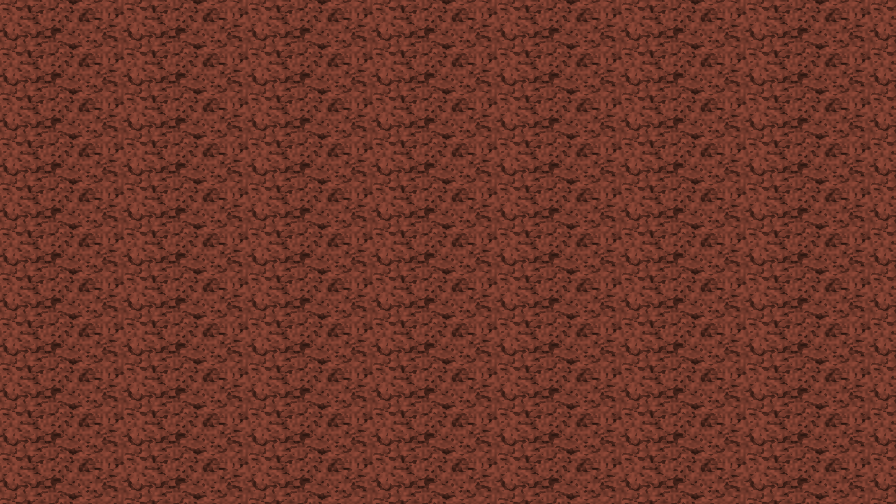
Write a Shadertoy shader that draws this texture.

```glsl
float hash(vec2 cell) {
    vec3 a = fract(cell.xyx * vec3(0.1031, 0.1030, 0.0973));
    a += dot(a, a.yzx + 33.33);
    return fract((a.x + a.y) * a.z);
}

// Value noise that wraps after one tile; count is the lattice size per tile
float tileNoise(vec2 tile, vec2 count, float seed) {
    vec2 pos = tile * count;
    vec2 cell = floor(pos);
    vec2 f = pos - cell;
    f = f * f * (3.0 - 2.0 * f);
    vec2 lo = mod(cell, count) + seed;
    vec2 hi = mod(cell + 1.0, count) + seed;
    return mix(mix(hash(lo), hash(vec2(hi.x, lo.y)), f.x),
               mix(hash(vec2(lo.x, hi.y)), hash(hi), f.x), f.y);
}

// Soft line on every integer
float seam(float x, float width) {
    float d = (fract(x + 0.5) - 0.5) / width;
    return exp(-d * d);
}

void mainImage(out vec4 fragColor, in vec2 fragCoord) {
    vec2 p = fragCoord / iResolution.y;
    vec2 tile = p / vec2(0.2469, 0.0893) - vec2(0.3375, 0.384);

    // Fine mottled clay
    float grain = tileNoise(tile, vec2(48.0, 20.0), 11.0);
    float mottle = tileNoise(tile, vec2(22.0, 9.0), 83.0);
    float tone = 0.74 + 0.58 * (grain - 0.5) + 0.26 * (mottle - 0.5);

    // Ragged outline for the pits
    vec2 ragged = vec2(tileNoise(tile, vec2(26.0, 11.0), 307.0),
                       tileNoise(tile, vec2(26.0, 11.0), 401.0)) - 0.5;
    vec2 pitTile = tile + ragged * vec2(0.03, 0.06);

    // Sparse crisp pits, denser along the seams
    float pit = tileNoise(pitTile, vec2(30.0, 18.0), 157.0);
    float cluster = tileNoise(tile, vec2(12.0, 6.0), 211.0);
    float rows = seam(tile.y, 0.06);
    float columns = seam(tile.x * 2.0, 0.04);
    float density = pit + 0.22 * (cluster - 0.5) + 0.09 * rows + 0.08 * columns;
    tone -= 0.52 * smoothstep(0.66, 0.8, density);

    vec3 darkPit = vec3(0.19, 0.095, 0.068);
    vec3 redClay = vec3(0.565, 0.284, 0.22);
    fragColor = vec4(mix(darkPit, redClay, clamp(tone, -0.1, 1.03)), 1.0);
}
```
